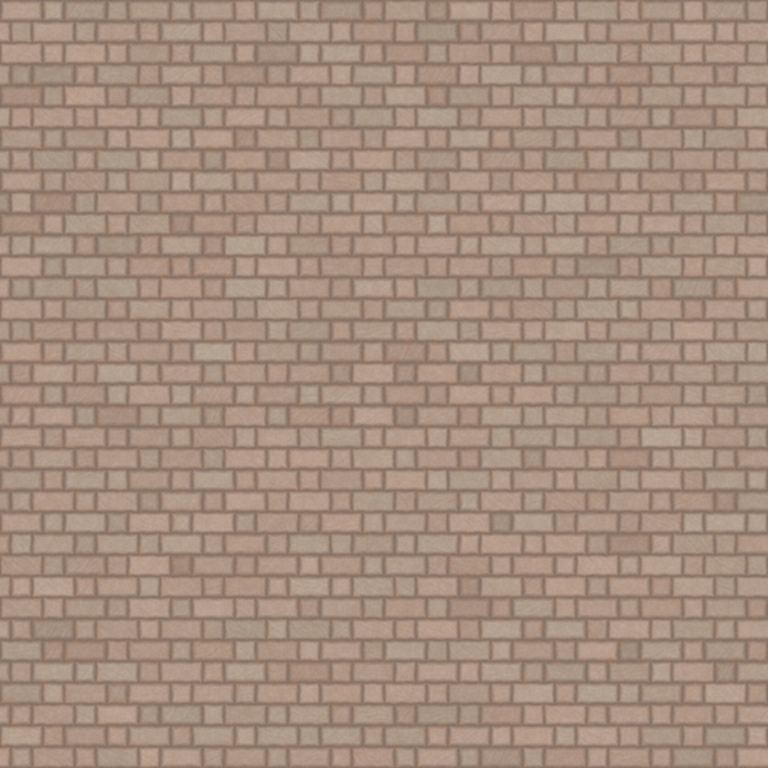
A Shadertoy shader for this texture:

```glsl
// Seamless wall of weathered pinkish-tan bricks in Flemish bond with soft brown joints.

const float TAU = 6.2831853;
const float COURSES = 36.0;      // brick rows per tile
const float PAIRS = 12.0;        // stretcher + header pairs per row
const float PAIR_WIDTH = 3.0;    // in course heights: stretcher 2, header 1

const vec3 MORTAR = vec3(0.525, 0.445, 0.397);
const vec3 BRICK = vec3(0.697, 0.607, 0.543);
const vec3 PINK_SHIFT = vec3(0.012, -0.008, -0.007);
const vec3 RUST = vec3(0.035, 0.004, -0.018);

vec2 hash22(vec2 p) {
    vec3 q = fract(p.xyx * vec3(0.1031, 0.1030, 0.0973));
    q += dot(q, q.yzx + 33.33);
    return fract((q.xx + q.yz) * q.zy);
}

// Distance to the nearest scattered point; wraps after n cells.
float cellular(vec2 uv, float n) {
    vec2 p = uv * n, cell = floor(p), f = fract(p);
    float nearest = 2.0;
    for (int y = -1; y <= 1; y++) {
        for (int x = -1; x <= 1; x++) {
            vec2 o = vec2(float(x), float(y));
            vec2 point = o + hash22(mod(cell + o, n));
            nearest = min(nearest, length(point - f));
        }
    }
    return nearest;
}

// Small periodic displacement that makes the joints uneven.
vec2 waver(vec2 uv) {
    vec2 a = TAU * uv;
    return vec2(sin(31.0 * a.y + 3.0 * sin(7.0 * a.x)),
                sin(43.0 * a.x + 3.0 * sin(5.0 * a.y)));
}

// Offset from the brick centre in xy, half width in z; id is unique per brick.
vec3 flemishBond(vec2 p, out vec2 id) {
    float row = mod(floor(p.y), COURSES);
    float x = p.x + 0.5 * PAIR_WIDTH * (1.0 - mod(row, 2.0));
    float pair = mod(floor(x / PAIR_WIDTH), PAIRS);
    float local = mod(x, PAIR_WIDTH);
    float header = step(2.0, local);
    id = vec2(2.0 * pair + header, row);
    return vec3(local - mix(1.0, 2.5, header), fract(p.y) - 0.5, mix(1.0, 0.5, header));
}

// Depth inside a rectangle with rounded corners.
float boxDepth(vec2 p, vec2 halfSize, float radius) {
    vec2 q = abs(p) - halfSize + radius;
    return radius - length(max(q, 0.0)) - min(max(q.x, q.y), 0.0);
}

// Fine slanted tooling marks, turned differently on each brick.
float streaks(vec2 p, vec2 seed) {
    float angle = mix(0.5, 2.6, seed.x);
    float t = dot(p, vec2(cos(angle), sin(angle)));
    float s = dot(p, vec2(-sin(angle), cos(angle)));
    return 0.5 * sin(19.0 * t + 2.0 * sin(3.0 * s) + TAU * seed.y)
         + 0.5 * sin(31.0 * t + 1.5 * sin(5.0 * s));
}

void mainImage(out vec4 fragColor, in vec2 fragCoord) {
    vec2 uv = fragCoord / iResolution.xy;
    vec2 id;
    vec3 brick = flemishBond(uv * COURSES + 0.012 * waver(uv), id);
    vec2 tone = hash22(id + 17.0);
    vec2 wear = hash22(id + 71.0);

    // Surface noise
    float grain = cellular(uv, 210.0) - 0.45;
    float mottle = cellular(uv + 0.37, 72.0) - 0.45;
    float stain = cellular(uv, 9.0) - 0.45;

    // Brick face: own tone, hue, tooling and stains
    float shade = 0.042 * (tone.x - 0.5) - 0.035 * smoothstep(0.82, 1.0, wear.x);
    shade += 0.034 * grain - 0.030 * mottle - 0.018 * stain;
    shade += 0.011 * streaks(brick.xy, wear) * smoothstep(0.2, 0.9, wear.y);
    vec3 face = BRICK + shade + PINK_SHIFT * (2.0 * tone.y - 1.0);

    // Joint: soft worn edges that fade into the mortar
    float depth = boxDepth(brick.xy, vec2(brick.z, 0.5), 0.07);
    float edge = depth + 0.022 * mottle;
    float cover = smoothstep(-0.025, mix(0.18, 0.27, wear.x), edge);
    vec3 color = mix(MORTAR + 0.03 * grain, face, cover);

    // Rusty flecks along the rims
    float rim = 4.0 * cover * (1.0 - cover);
    color += RUST * rim * smoothstep(-0.1, 0.3, mottle);

    fragColor = vec4(color, 1.0);
}
```
